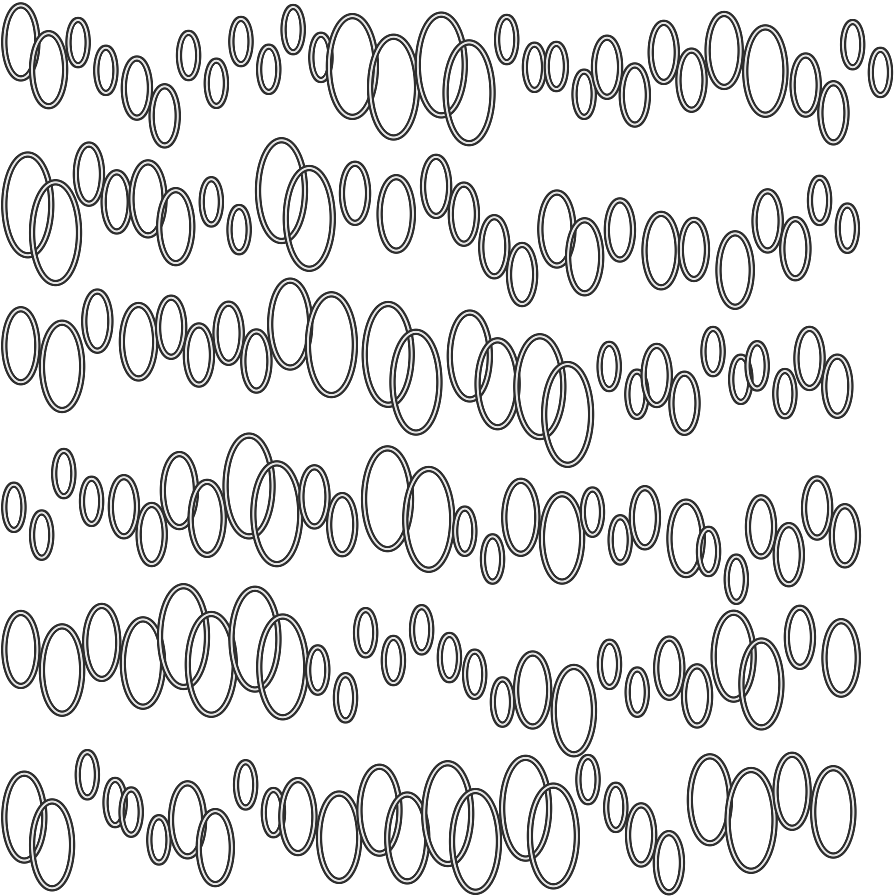
A Shadertoy shader for this pattern:

```glsl
// Rows of upright ellipse pairs drawn as double dark outlines on white.
// Each row is packed from left to right with pairs of hashed size, spacing
// and height; the rows bend gently across the canvas.

const float ROWS = 6.0;

vec4 hash42(vec2 p) {
    vec4 q = fract(p.xyxy * vec4(0.1031, 0.1030, 0.0973, 0.1099));
    q += dot(q, q.wzxy + 33.33);
    return fract((q.xxyz + q.yzzw) * q.zywx);
}

// Approximate signed distance to an ellipse, accurate near its outline
float ellipseDistance(vec2 p, vec2 radii) {
    float k = length(p / radii);
    float slope = length(p / (radii * radii));
    return k * (k - 1.0) / max(slope, 1e-4);
}

float coverage(float d, float edge) {
    return clamp(0.5 - d / edge, 0.0, 1.0);
}

// Two dark lines with a light core; the inside stays transparent
vec3 drawOutline(vec3 color, vec2 p, float halfWidth, float edge) {
    vec2 radii = vec2(halfWidth, 2.0 * halfWidth) - 0.0038;
    float d = abs(ellipseDistance(p, radii));
    vec3 ink = mix(vec3(0.18), vec3(0.90), coverage(d - 0.0011, edge));
    return mix(color, ink, coverage(d - 0.0036, edge));
}

vec3 drawRow(vec3 color, vec2 uv, float row, float span, float edge) {
    float left = 0.001;
    for (int i = 0; i < 64; i++) {
        if (left > uv.x + 0.01) break;
        vec4 rnd = hash42(vec2(float(i) * 7.3 + 3.0, row * 19.7 + 11.0));

        // Five sizes; a small pair fills the end of the row
        float size = floor(5.0 * pow(rnd.x, 1.3)) / 4.0;
        float first = mix(0.0145, 0.030, size);
        if (left + 2.0 * first + 0.046 > span) first = 0.0145;

        // Close diagonal pairs, or wider and flatter ones
        bool wide = rnd.y > 0.65 && first > 0.016;
        vec2 offset = wide ? vec2(0.046, -0.023) : vec2(0.031, -0.031);
        float second = wide ? min(first + 0.004, 0.030) : first;
        float right = left + first + offset.x + second;
        if (right > span) break;

        // Free height inside the row, plus the common bend
        float height = 2.0 * (first + second) - offset.y;
        float top = (row + 1.0) / ROWS - rnd.z * (1.0 / ROWS - height);
        top += 0.034 * sin(7.0 * left) * sin(3.14159 * row / (ROWS - 1.0));

        vec2 p = uv - vec2(left + first, top - 2.0 * first);
        color = drawOutline(color, p, first, edge);
        color = drawOutline(color, p - offset, second, edge);

        left = right + mix(-0.012, 0.004, rnd.w);
    }
    return color;
}

void mainImage(out vec4 fragColor, in vec2 fragCoord) {
    vec2 uv = fragCoord / iResolution.y;
    float span = iResolution.x / iResolution.y;
    float edge = 0.75 / iResolution.y;
    vec3 color = vec3(1.0);

    // Bent rows can reach into their neighbours
    float middle = floor(uv.y * ROWS);
    for (float k = 1.0; k >= -1.0; k -= 1.0) {
        float row = middle + k;
        if (row >= 0.0 && row < ROWS)
            color = drawRow(color, uv, row, span, edge);
    }
    fragColor = vec4(color, 1.0);
}
```
